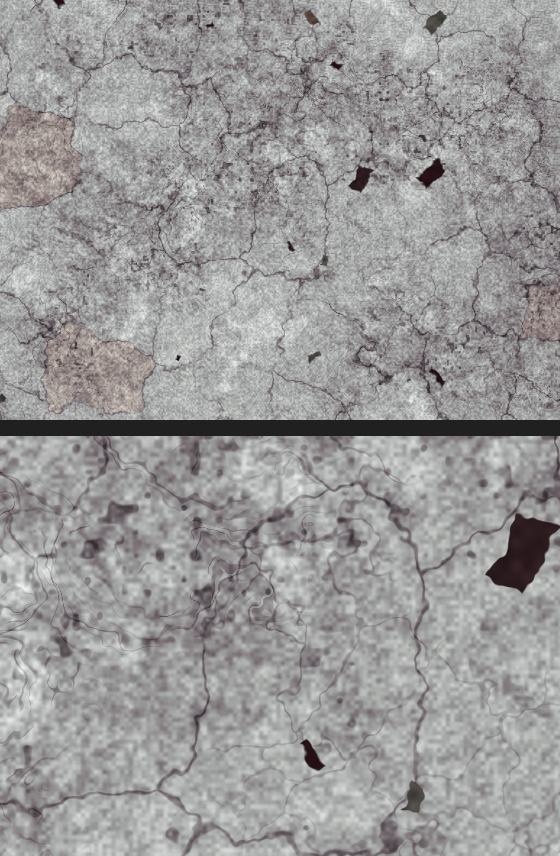
Top, the full canvas; bottom, a detail of the centre.
A WebGL 2 fragment shader for this texture:

```glsl
#version 300 es
precision highp float;

uniform vec2 u_resolution;
out vec4 fragColor;

float hash(vec2 p) {
  return fract(sin(dot(p, vec2(127.1, 311.7))) * 43758.5);
}

vec2 hash2(vec2 p) {
  return vec2(hash(p), hash(p + vec2(37.3, 91.7)));
}

mat2 rotation(float angle) {
  float c = cos(angle), s = sin(angle);
  return mat2(c, s, -s, c);
}

float noise(vec2 p) {
  vec2 i = floor(p), f = fract(p);
  f = f * f * (3.0 - 2.0 * f);
  float low = mix(hash(i), hash(i + vec2(1, 0)), f.x);
  float high = mix(hash(i + vec2(0, 1)), hash(i + vec2(1, 1)), f.x);
  return mix(low, high, f.y);
}

float fbm(vec2 p, int octaves) {
  float sum = 0.0, weight = 0.5, total = 0.0;
  for (int i = 0; i < octaves; i++) {
    sum += weight * noise(p);
    total += weight;
    weight *= 0.55;
    p = rotation(0.6) * p * 2.03 + 11.3;
  }
  return sum / total;
}

// Voronoi cells: x = distance to the border, yz = random values of the cell
vec3 cells(vec2 p) {
  vec2 base = floor(p), nearest = vec2(0), owner = vec2(0);
  float best = 9.0, edge = 9.0;
  for (int k = 0; k < 9; k++) {
    vec2 id = base + vec2(k % 3 - 1, k / 3 - 1);
    vec2 d = id + hash2(id) - p;
    if (dot(d, d) < best) { best = dot(d, d); nearest = d; owner = id; }
  }
  for (int k = 0; k < 25; k++) {
    vec2 id = owner + vec2(k % 5 - 2, k / 5 - 2);
    vec2 d = id + hash2(id) - p, gap = d - nearest;
    if (dot(gap, gap) > 1e-5) edge = min(edge, dot(0.5 * (d + nearest), normalize(gap)));
  }
  return vec3(edge, hash2(owner + 5.7));
}

float crack(float dist, float width, float soft) {
  return 1.0 - smoothstep(width * 0.3, width + soft, dist);
}

// Scattered opaque slivers: rgb = colour, a = coverage
vec4 flecks(vec2 p, float scale, float density, float soft) {
  vec4 result = vec4(0);
  vec2 base = floor(p * scale);
  vec2 ragged = vec2(fbm(p * 45.0, 3), fbm(p * 45.0 + 7.0, 3)) - 0.5;
  for (int k = 0; k < 9; k++) {
    vec2 id = base + vec2(k % 3 - 1, k / 3 - 1);
    if (hash(id + 3.1) > density) continue;
    vec2 shape = hash2(id + 8.4);
    vec2 q = p - (id + hash2(id + 1.9)) / scale + ragged * 0.018;
    q = rotation((hash(id + 6.2) - 0.5) * 2.4) * q;
    float len = mix(0.007, 0.034, shape.x * shape.x);
    vec2 box = abs(q) - len * vec2(1.0, mix(0.22, 0.6, shape.y));
    float cover = 1.0 - smoothstep(-soft, soft, max(box.x, box.y));
    float kind = hash(id + 4.6);
    vec3 tint = mix(vec3(0.14, 0.06, 0.08), vec3(0.29, 0.28, 0.26), smoothstep(0.35, 0.6, kind));
    tint = mix(tint, vec3(0.36, 0.26, 0.22), smoothstep(0.75, 0.85, kind));
    tint *= 0.75 + 0.5 * noise(p * 110.0);
    result = mix(result, vec4(tint, 1.0), cover);
  }
  return result;
}

void main() {
  vec2 p = gl_FragCoord.xy / u_resolution.y;
  float pixel = 1.0 / u_resolution.y;
  vec2 warp = vec2(fbm(p * 9.0, 5), fbm(p * 9.0 + 17.0, 5)) - 0.5;

  // Interlocking grains and cloudy altered zones
  vec3 grain = cells((p + warp * 0.16) * 5.5);
  float cloud = smoothstep(0.4, 0.66, fbm(p * 3.5 + 4.3, 6));
  float brown = smoothstep(0.94, 0.95, grain.z) * smoothstep(0.0, 0.03, grain.x);
  float tone = 0.705 + (grain.y - 0.5) * 0.06 - 0.085 * cloud - 0.05 * brown;

  // Mottling and fine grit
  float rough = mix(0.75, 1.35, max(cloud, brown));
  tone += (fbm(p * 38.0, 4) - 0.5) * 0.24 * rough;
  tone += (noise(p * 150.0) - 0.5) * 0.13 * rough;
  tone += (noise(p * 290.0 + 9.0) - 0.5) * 0.2;

  // Pale inclusions
  tone += 0.1 * smoothstep(0.66, 0.72, fbm(p * 9.0 + 31.0, 4));

  // Grain borders with a faint halo, then finer fractures
  float border = grain.x / 5.5;
  float broken = mix(0.35, 1.0, smoothstep(0.3, 0.6, noise(p * 15.0)));
  tone -= 0.2 * broken * crack(border, 0.0026, pixel) + 0.05 * exp(-border / 0.007);
  float fracture = cells((p + warp * 0.2) * 13.0 + 40.0).x / 13.0;
  float fractured = smoothstep(0.42, 0.62, noise(p * 7.0 + 21.0)) * mix(0.5, 1.0, cloud);
  tone -= 0.15 * fractured * crack(fracture, 0.0018, pixel);

  // Cleavage streaks and dark dust
  vec2 along = rotation(0.15 + warp.x) * p;
  float streak = smoothstep(0.66, 0.88, noise(along * vec2(24.0, 150.0)));
  tone -= 0.15 * streak * cloud * smoothstep(0.45, 0.65, noise(p * 5.0 + 13.0));
  float dust = smoothstep(0.74, 0.92, noise(p * 105.0 + 3.0));
  tone -= 0.24 * dust * mix(0.15, 1.0, cloud * smoothstep(0.4, 0.7, noise(p * 11.0)));

  // Uneven lighting and tint
  vec2 offset = p - vec2(0.58, 0.52);
  tone -= 0.06 * dot(offset, offset);
  vec3 tint = mix(vec3(1.05, 0.96, 1.01), vec3(0.995, 1.008, 0.998), smoothstep(0.38, 0.66, tone));
  tint *= mix(vec3(1), vec3(1.04, 0.975, 0.95), brown);
  vec3 colour = max(tone, 0.2) * tint;

  vec4 sliver = flecks(p, 5.0, 0.36, 1.2 * pixel);
  fragColor = vec4(mix(colour, sliver.rgb, sliver.a), 1.0);
}
```
